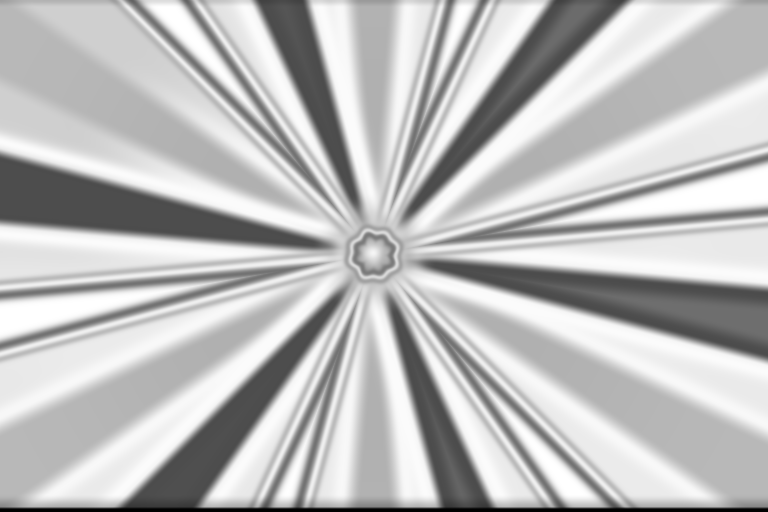
Write a Shadertoy shader that draws this background.

```glsl
// Grey sunburst: three kinds of wedge rays in sixfold symmetry around a wavy metallic core.

const float DEG = 0.01745329;
const float SECTOR = 60.0 * DEG;
const float HALF_RAY = 4.9 * DEG;
const vec2 CENTRE = vec2(0.731, 0.503);   // in canvas heights

const float PAPER = 0.915;
const float HALO = 0.985;
const float SILVER = 0.69;
const float CHARCOAL = 0.30;

float hash(vec2 p) {
    return fract(sin(dot(p, vec2(41.3, 289.1))) * 4375.85);
}

float noise(vec2 p) {
    vec2 i = floor(p), f = fract(p);
    f = f * f * (3.0 - 2.0 * f);
    return mix(mix(hash(i), hash(i + vec2(1, 0)), f.x),
               mix(hash(i + vec2(0, 1)), hash(i + vec2(1, 1)), f.x), f.y);
}

// Bell curve around a centre
float bell(float x, float centre, float width) {
    float t = (x - centre) / width;
    return exp(-t * t);
}

// Signed distance to the nearest repeated ray, negative inside
float rayDistance(float angle, float radius, float axis) {
    float offset = abs(mod(angle - axis + 0.5 * SECTOR, SECTOR) - 0.5 * SECTOR);
    return radius * sin(offset - HALF_RAY);
}

// Solid ray with a soft border and a light halo outside it
float solidRay(float tone, float d, float fill, float softness, float halo) {
    tone = mix(tone, HALO, halo * bell(d, 0.025, 0.018));
    return mix(fill, tone, smoothstep(-softness, softness, d - 0.003));
}

// White ray framed by dark bands and thin bright lines
float chromeRay(float tone, float d) {
    tone = mix(tone, 0.70, 0.85 * bell(d, 0.010, 0.007));
    tone = mix(tone, 1.0, 1.0 - smoothstep(-0.02, 0.0, d));
    tone = mix(tone, 0.42, 0.95 * bell(d, -0.015, 0.011));
    return mix(tone, 0.95, 0.9 * bell(d, 0.0, 0.0045));
}

// Lobed ring with a bright heart
float core(float tone, vec2 p, float angle, float radius) {
    float wavy = radius + 0.0026 * cos(8.0 * angle + 0.6) + 0.0012 * cos(5.0 * angle);
    float inside = 0.66 + 0.12 * (noise(p * 70.0) - 0.5);
    inside = mix(inside, 0.96, bell(length(p - vec2(-0.002, 0.003)), 0.0, 0.019));
    tone = mix(inside, tone, smoothstep(0.036, 0.046, wavy));
    tone = mix(tone, 0.45, 0.85 * bell(wavy, 0.036, 0.007));
    tone = mix(tone, 0.58, 0.75 * bell(wavy, 0.053, 0.006));
    return mix(tone, 0.88, 0.8 * bell(wavy, 0.0455, 0.0035));
}

void mainImage(out vec4 fragColor, in vec2 fragCoord) {
    vec2 uv = fragCoord / iResolution.y;
    vec2 p = uv - CENTRE;
    float radius = length(p);
    float angle = atan(p.y, p.x);
    vec2 dir = p / max(radius, 0.0001);

    // Pale ground, shaded towards the upper left
    float shade = smoothstep(0.82, 0.98, dot(dir, vec2(-0.88, 0.475)))
                * smoothstep(0.2, 0.65, radius);
    float tone = PAPER - 0.10 * shade + 0.015 * (noise(p * 7.0) - 0.5);

    // Silver, charcoal and chrome rays
    float silverD = rayDistance(angle, radius, 30.0 * DEG);
    float darkD = rayDistance(angle, radius, 50.0 * DEG);
    float chromeD = rayDistance(angle, radius, 10.0 * DEG);
    float silver = SILVER + 0.03 * smoothstep(0.3, 0.8, radius);
    tone = solidRay(tone, silverD, silver, 0.018, 0.8 * (1.0 - shade));
    float sheen = smoothstep(0.0, 1.0, 0.5 + 0.5 * dir.x) * smoothstep(0.012, 0.045, -darkD);
    tone = solidRay(tone, darkD, CHARCOAL + 0.13 * sheen, 0.011, 1.0);
    tone = chromeRay(tone, chromeD);

    // Rays melt into a mottled centre
    float mottled = 0.79 + 0.14 * (noise(p * 45.0) - 0.5);
    tone = mix(mottled, tone, smoothstep(0.045, 0.125, radius));
    tone = core(tone, p, angle, radius);

    // Darkened top and bottom borders
    tone *= 1.0 - 0.14 * smoothstep(0.985, 1.0, uv.y);
    tone *= mix(0.72, 1.0, smoothstep(0.006, 0.035, uv.y));
    tone *= smoothstep(0.005, 0.011, uv.y);

    fragColor = vec4(vec3(clamp(tone, 0.0, 1.0)), 1.0);
}
```
